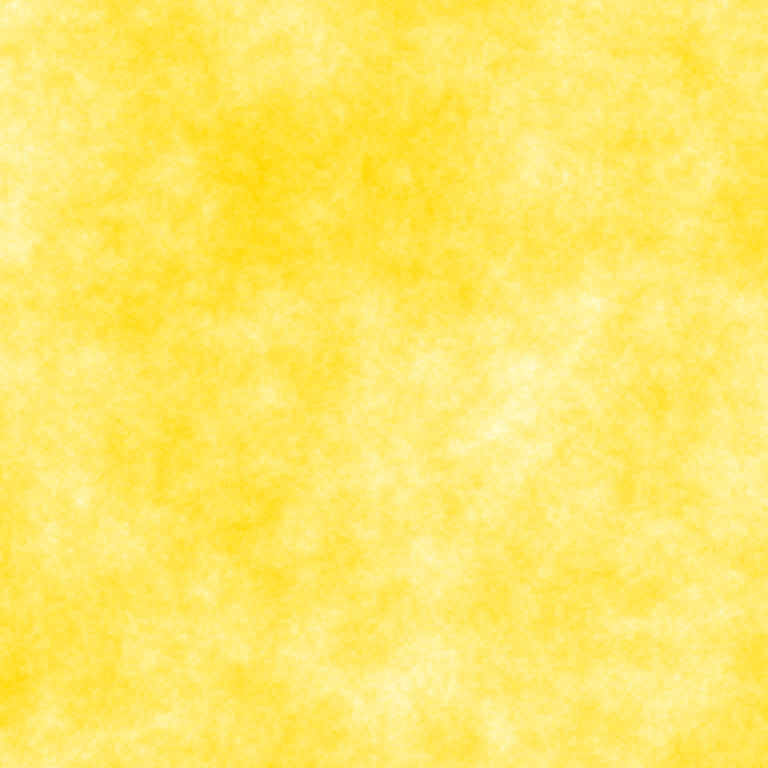
This texture is drawn by a three.js fragment shader. Its source:

```glsl
// Draws a mottled golden-yellow paper of soft clouds with a crisp fine grain.
varying vec2 vUv;

const vec3 GOLD = vec3(1.0, 0.843, 0.0);
const vec3 CREAM = vec3(1.0, 0.98, 0.804);
const float BALANCE = 0.5;       // mean mix from gold to cream
const float CONTRAST = 0.295;    // strength of the broadest clouds
const float GAIN = 0.9;          // strength kept by each finer octave
const float CLOUD_CELLS = 3.0;   // broadest cells across the canvas
const int OCTAVES = 8;
const vec2 OCTAVE_SHIFT = vec2(23.37, 57.61);

// Sine-free hash of a lattice point, 0 to 1
float hash(vec2 cell) {
  vec3 p = fract(cell.xyx * 0.1031);
  p += dot(p, p.yzx + 33.33);
  return fract((p.x + p.y) * p.z);
}

// Smoothly interpolated lattice values
float valueNoise(vec2 p) {
  vec2 cell = floor(p);
  vec2 f = fract(p);
  vec2 w = f * f * (3.0 - 2.0 * f);
  float bottom = mix(hash(cell), hash(cell + vec2(1.0, 0.0)), w.x);
  float top = mix(hash(cell + vec2(0.0, 1.0)), hash(cell + 1.0), w.x);
  return mix(bottom, top, w.y);
}

// Sum of octaves, centred on zero
float clouds(vec2 uv) {
  float sum = 0.0;
  float amplitude = CONTRAST;
  float cells = CLOUD_CELLS;
  for (int i = 0; i < OCTAVES; i++) {
    vec2 shift = OCTAVE_SHIFT * float(i + 1);
    sum += amplitude * (valueNoise(uv * cells + shift) - 0.5);
    amplitude *= GAIN;
    cells *= 2.0;
  }
  return sum;
}

void main() {
  float lightness = clamp(BALANCE + clouds(vUv), 0.0, 1.0);
  gl_FragColor = vec4(mix(GOLD, CREAM, lightness), 1.0);
}
```
